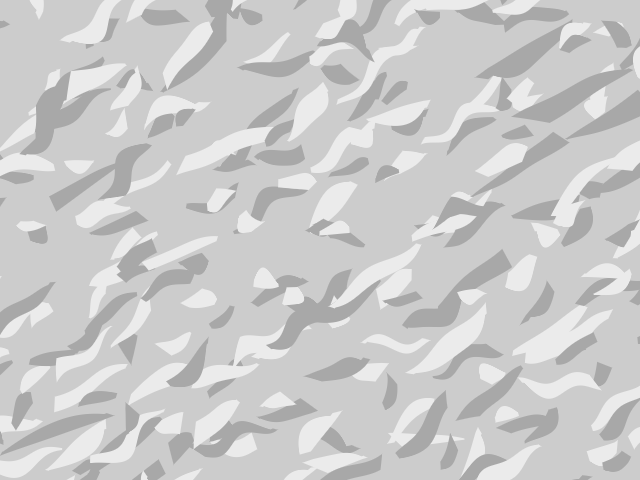
Give the GLSL for this pattern, as a WebGL 2 fragment shader.

```glsl
#version 300 es
precision highp float;
// Pale grey ground strewn with slanted, wavy light and dark flakes.

#define CELL 0.115          // grid spacing, in canvas heights
#define MIN_HALF_LENGTH 0.024
#define MAX_HALF_LENGTH 0.115
#define MIN_HALF_WIDTH 0.010
#define MAX_HALF_WIDTH 0.020
#define MEAN_ANGLE 0.58     // radians
#define WAVE_HEIGHT 0.013
#define PAIRED_SHARE 0.55   // cells whose dark flake hugs the light one
#define GROUND vec3(0.80)
#define LIGHT vec3(0.92)
#define DARK vec3(0.66)

uniform vec2 u_resolution;
out vec4 fragColor;

// Four random values per cell and salt
vec4 hash4(vec2 cell, float salt) {
    vec4 phase = dot(cell, vec2(12.9898, 78.233)) + salt * 3.71 + vec4(0.0, 1.7, 3.1, 5.3);
    return fract(sin(phase) * 43758.5453);
}

// Signed distance, roughly, to a bent strip with slanted ends
float flake(vec2 p, vec2 cell, float salt) {
    vec4 size = hash4(cell, salt);
    vec4 bend = hash4(cell, salt + 11.0);
    vec4 cut = hash4(cell, salt + 23.0);

    float halfLength = mix(MIN_HALF_LENGTH, MAX_HALF_LENGTH, size.x * size.x);
    float halfWidth = mix(MIN_HALF_WIDTH, MAX_HALF_WIDTH, size.y);

    // Short flakes scatter more widely in direction than long ones
    float spread = mix(1.35, 0.35, size.x);
    float angle = MEAN_ANGLE + spread * (size.z + size.w - 1.0);
    float c = cos(angle), s = sin(angle);
    vec2 q = vec2(c * p.x + s * p.y, c * p.y - s * p.x);

    // Wavy centre line
    float frequency = mix(28.0, 55.0, bend.x);
    float height = WAVE_HEIGHT * bend.y;
    float phase = frequency * q.x + 6.2832 * bend.z;
    q.y -= height * sin(phase);
    float slope = height * frequency * cos(phase);

    // Upper edge: bowed, or straight with one rounded end; both edges taper
    float along = clamp(q.x / halfLength, -1.0, 1.0);
    float side = bend.w < 0.5 ? -1.0 : 1.0;
    float taper = 1.0 + (cut.z - 0.5) * 1.3 * along;
    float bow = 1.7 * (1.0 - along * along) - 0.3;
    float rounded = 1.0 - 1.4 * pow(max(along * side, 0.0), 3.0);
    float upper = halfWidth * taper * (cut.w < 0.35 ? bow : rounded);
    float lower = halfWidth * taper;
    float edges = max(side * q.y - upper, -side * q.y - lower) / sqrt(1.0 + slope * slope);

    // Straight slanted cuts
    vec2 slant = (cut.xy - 0.5) * 2.6;
    vec2 ends = vec2(q.x, -q.x) + slant * q.y - halfLength;
    ends /= sqrt(1.0 + slant * slant);
    return max(edges, max(ends.x, ends.y));
}

void main() {
    vec2 p = gl_FragCoord.xy / u_resolution.y;
    float pixel = 1.0 / u_resolution.y;
    vec2 home = floor(p / CELL);
    vec3 color = GROUND;

    // One dark and one light flake per cell, the upper one chosen at random
    for (int y = -2; y <= 2; y++) {
        for (int x = -2; x <= 2; x++) {
            vec2 cell = home + vec2(x, y);
            vec4 place = hash4(cell, 41.0);
            vec4 choice = hash4(cell, 57.0);
            vec2 lightCentre = (cell + place.xy) * CELL;
            vec2 darkCentre = (cell + place.zw) * CELL;
            if (choice.x < PAIRED_SHARE)
                darkCentre = lightCentre + vec2(0.022, -0.024) + 0.02 * (choice.zw - 0.5);

            float light = clamp(0.5 - flake(p - lightCentre, cell, 1.0) / pixel, 0.0, 1.0);
            float dark = clamp(0.5 - flake(p - darkCentre, cell, 71.0) / pixel, 0.0, 1.0);
            if (choice.y < 0.6)
                color = mix(mix(color, DARK, dark), LIGHT, light);
            else
                color = mix(mix(color, LIGHT, light), DARK, dark);
        }
    }
    fragColor = vec4(color, 1.0);
}
```
